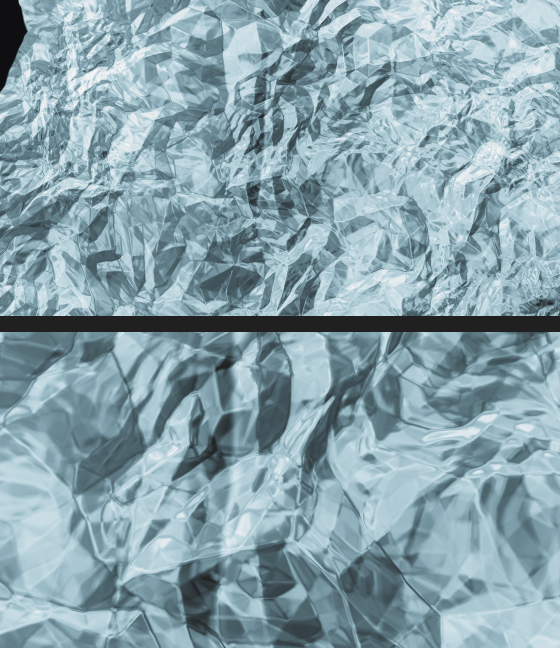
Top: the whole. Bottom: its middle third, enlarged.
Reproduce this texture procedurally as a WebGL 1 fragment shader.

```glsl
precision highp float;
// Crumpled silver-blue metal foil: folded flat facets, sharp creases and satin reflections.
uniform vec2 u_resolution;

vec2 hash2(vec2 p) {
  vec3 q = fract(p.xyx * vec3(0.1031, 0.1030, 0.0973));
  q += dot(q, q.yzx + 33.33);
  return fract((q.xx + q.yz) * q.zy) * 2.0 - 1.0;
}

// Smooth value noise, two channels in -1..1
vec2 softNoise(vec2 p) {
  vec2 i = floor(p), f = p - i;
  f = f * f * (3.0 - 2.0 * f);
  return mix(mix(hash2(i), hash2(i + vec2(1, 0)), f.x),
             mix(hash2(i + vec2(0, 1)), hash2(i + 1.0), f.x), f.y);
}

// Linear noise on a triangle grid: flat facets that meet at straight folds
vec2 facetNoise(vec2 p) {
  p += (p.x + p.y) * 0.366;
  vec2 i = floor(p), f = p - i;
  float hi = max(f.x, f.y), lo = min(f.x, f.y);
  vec2 corner = f.x > f.y ? vec2(1, 0) : vec2(0, 1);
  return (1.0 - hi) * hash2(i) + (hi - lo) * hash2(i + corner) + lo * hash2(i + 1.0);
}

// Height of the sheet; the flat warps break up the regular triangles
float foilHeight(vec2 p, float crinkle) {
  p += 0.05 * facetNoise(p * 2.7 + 7.0);
  p += 0.02 * facetNoise(p * 8.0 + 31.0);
  float height = 0.0, scale = 2.3, slope = 0.35;
  for (int k = 0; k < 5; k++) {
    vec2 v = facetNoise(p * scale + 17.0 * float(k));
    height += (abs(v.x) + 0.6 * v.y) * slope / scale;
    p = mat2(0.8, 0.6, -0.6, 0.8) * p;
    scale *= 2.05;
    slope = k == 0 ? 0.6 : k == 1 ? 0.7 : k == 2 ? 0.65 * crinkle : 0.4 * crinkle;
  }
  return height;
}

float blob(vec2 p, vec2 center, vec2 size) {
  vec2 d = (p - center) / size;
  return exp(-dot(d, d));
}

// Reflected brightness, about zero mean and unit spread
float foilTone(vec2 p) {
  float crinkle = 0.35 + 0.9 * smoothstep(-0.4, 0.5, softNoise(p * 3.5 + 5.0).x);
  vec2 e = vec2(0.0035, 0.0);
  float left = foilHeight(p - e.xy, crinkle), right = foilHeight(p + e.xy, crinkle);
  float down = foilHeight(p - e.yx, crinkle), up = foilHeight(p + e.yx, crinkle);
  float here = foilHeight(p, crinkle);
  vec2 tilt = vec2(right - left, up - down) / (2.0 * e.x);
  float fold = (left + right + down + up - 4.0 * here) / e.x;

  // Satin bend within facets, then key light and blurry surroundings
  tilt += 0.45 * softNoise(p * 8.0 + 3.0);
  float tone = 0.55 * dot(tilt, vec2(0.6, -0.8));
  tone += 1.4 * softNoise(tilt * 1.1 + p * 2.2 + 40.0).x;
  tone += 0.5 * softNoise(p * 2.3 + 11.0).y;

  // Glints, deep pockets and bright crease lines
  tone += 1.3 * blob(tilt, vec2(0.6, -0.7), vec2(0.35));
  tone -= 1.0 * blob(tilt, vec2(-0.9, 0.7), vec2(0.4));
  tone -= 0.2 * clamp(fold, -2.5, 1.0);

  // Broad shade and one long upright fold
  tone -= 0.8 * blob(p, vec2(0.32, 0.3), vec2(0.3, 0.17));
  tone -= 0.5 * blob(p, vec2(1.1, 0.62), vec2(0.25, 0.2));
  tone += 0.5 * blob(p, vec2(0.4, 0.72), vec2(0.3, 0.2));
  float across = p.x - 0.83 - 0.07 * (p.y - 0.5) - 0.012 * facetNoise(p * 7.0).x;
  float along = smoothstep(0.28, 0.45, p.y) * smoothstep(0.88, 0.75, p.y);
  tone -= 1.3 * along * smoothstep(-0.06, -0.01, across) * smoothstep(0.005, -0.003, across);
  tone += 0.9 * along * blob(vec2(across), vec2(0.006), vec2(0.007));
  return tone / (1.0 + 0.12 * abs(tone));
}

vec3 foilColor(vec2 p) {
  float red = clamp(0.575 + 0.165 * foilTone(p), 0.13, 0.95);
  float tint = max(0.0, 1.0 - pow(abs(red - 0.53) / 0.4, 2.0));
  vec3 color = red + vec3(0.0, 0.125, 0.165) * tint + vec3(0.0, 0.005, 0.01);

  // Dark backdrop beyond the torn upper left edge
  float gap = min(0.46 * (p.y - 0.71), 0.088 - 0.3 * (p.y - 0.9)) - p.x;
  gap += 0.012 * facetNoise(p * 14.0).x;
  return mix(color, vec3(0.06, 0.06, 0.07), smoothstep(-0.002, 0.003, gap));
}

void main() {
  // Four samples per pixel smooth the creases
  vec3 color = vec3(0.0);
  for (int k = 0; k < 4; k++) {
    vec2 offset = vec2(mod(float(k), 2.0), floor(float(k) / 2.0)) * 0.5 - 0.25;
    color += foilColor((gl_FragCoord.xy + offset) / u_resolution.y);
  }
  gl_FragColor = vec4(color / 4.0, 1.0);
}
```
